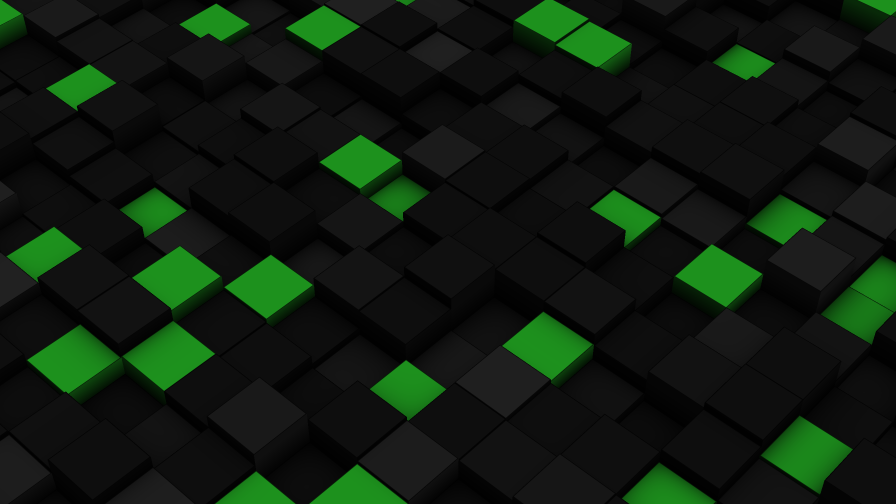
A Shadertoy shader for this background:

```glsl
const float MAX_HEIGHT = 0.8;
const float FOCAL = 2.97;
const float CAMERA_DISTANCE = 24.0;
const float GRID_ANGLE = 0.82;
const int SAMPLES = 3;

float hash(vec2 p, float seed) {
    return fract(sin(dot(p, vec2(127.1, 311.7)) + seed * 74.7) * 43758.5);
}

float columnHeight(vec2 cell) {
    return MAX_HEIGHT * hash(cell, 1.0);
}

// One green column at a random place in every block of cells
bool isGreen(vec2 cell, vec2 blockSize) {
    vec2 block = floor(cell / blockSize);
    vec2 pick = floor(blockSize * vec2(hash(block, 2.0), hash(block, 3.0)));
    return distance(cell - block * blockSize, pick) < 0.5;
}

vec3 columnColor(vec2 cell) {
    if (isGreen(cell, vec2(4.0, 2.0))) return vec3(0.115, 0.57, 0.115);
    return vec3(0.055 + 0.075 * pow(hash(cell, 4.0), 4.0));
}

// Darkening next to a taller neighbour
float neighbourLight(vec2 cell, vec2 side, float height, float edgeDistance) {
    float rise = max(columnHeight(cell + side) - height, 0.0);
    float strength = 0.65 * clamp(rise / 0.4, 0.0, 1.0);
    return 1.0 - strength * exp(-edgeDistance / (0.08 + 0.3 * rise));
}

float topLight(vec2 cell, vec2 local, float height) {
    float light = neighbourLight(cell, vec2(1, 0), height, 1.0 - local.x)
                * neighbourLight(cell, vec2(-1, 0), height, local.x)
                * neighbourLight(cell, vec2(0, 1), height, 1.0 - local.y)
                * neighbourLight(cell, vec2(0, -1), height, local.y);
    vec2 edge = min(local, 1.0 - local);
    float gap = smoothstep(0.006, 0.018, min(edge.x, edge.y));
    return light * mix(0.2, 1.0, gap);
}

float sideLight(bool leftFace, float z, float floorHeight) {
    float fade = clamp((z - floorHeight) / 0.5, 0.0, 1.0);
    return (leftFace ? 0.28 : 0.6) * mix(0.2, 1.0, fade);
}

// Walk the ray through the grid; both grid axes point away from the viewer
vec3 traceColumns(vec3 origin, vec3 dir) {
    float t = (MAX_HEIGHT - origin.z) / dir.z;
    vec2 cell = floor(origin.xy + dir.xy * t);
    float previousHeight = 0.0;
    bool leftFace = false;

    for (int i = 0; i < 10; i++) {
        float height = columnHeight(cell);
        float entryZ = origin.z + dir.z * t;
        if (entryZ < height)
            return columnColor(cell) * sideLight(leftFace, entryZ, previousHeight);

        vec2 exits = (cell + 1.0 - origin.xy) / dir.xy;
        float topT = (height - origin.z) / dir.z;
        if (topT < min(exits.x, exits.y)) {
            vec2 local = origin.xy + dir.xy * topT - cell;
            return columnColor(cell) * topLight(cell, local, height);
        }

        leftFace = exits.x < exits.y;
        t = min(exits.x, exits.y);
        cell += leftFace ? vec2(1, 0) : vec2(0, 1);
        previousHeight = height;
    }
    return vec3(0.01);
}

vec3 renderView(vec2 p) {
    // Camera tilted 45 degrees down
    vec3 forward = normalize(vec3(0, 1, -1));
    vec3 up = normalize(vec3(0, 1, 1));
    vec3 origin = vec3(0, 0, 0.5 * MAX_HEIGHT) - forward * CAMERA_DISTANCE;
    vec3 dir = normalize(forward * FOCAL + up * p.y + vec3(p.x, 0, 0));

    float c = cos(GRID_ANGLE), s = sin(GRID_ANGLE);
    mat2 toGrid = mat2(c, -s, s, c);
    origin.xy = toGrid * origin.xy;
    dir.xy = toGrid * dir.xy;
    return traceColumns(origin, dir);
}

void mainImage(out vec4 fragColor, in vec2 fragCoord) {
    // Supersampling for smooth edges
    vec3 color = vec3(0);
    for (int y = 0; y < SAMPLES; y++) {
        for (int x = 0; x < SAMPLES; x++) {
            vec2 offset = (vec2(x, y) + 0.5) / float(SAMPLES) - 0.5;
            vec2 p = (fragCoord + offset - 0.5 * iResolution.xy) / iResolution.y;
            color += renderView(p);
        }
    }
    fragColor = vec4(color / float(SAMPLES * SAMPLES), 1.0);
}
```
